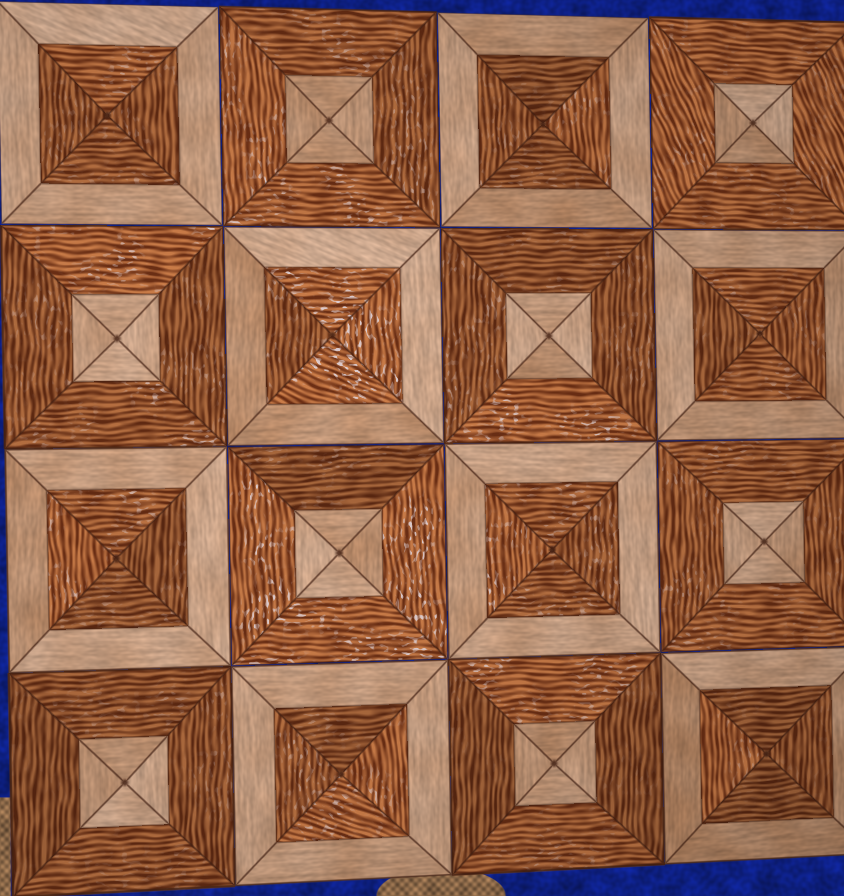
Reproduce this texture procedurally as a WebGL 1 fragment shader.

```glsl
precision highp float;
// Four by four board of inlaid wooden tiles, pale and grooved brown, lying on blue cloth.
uniform vec2 u_resolution;

const vec3 RIDGE = vec3(0.70, 0.43, 0.25);
const vec3 GROOVE = vec3(0.37, 0.16, 0.07);
const vec3 PALE = vec3(0.79, 0.65, 0.55);
const vec3 TAN = vec3(0.67, 0.49, 0.36);
const vec3 SEAM = vec3(0.25, 0.12, 0.07);
const vec3 GLINT = vec3(0.86, 0.81, 0.83);
const vec3 CLOTH = vec3(0.05, 0.12, 0.50);
const vec3 BURLAP = vec3(0.52, 0.39, 0.27);

float hash(vec2 p) {
  return fract(sin(dot(p, vec2(127.1, 311.7))) * 43758.5);
}

vec2 gradient(vec2 cell) {
  float a = 6.2832 * hash(cell);
  return vec2(cos(a), sin(a));
}

// Gradient noise, roughly -0.6 to 0.6
float noise(vec2 p) {
  vec2 i = floor(p), f = fract(p);
  vec2 w = f * f * f * (f * (f * 6.0 - 15.0) + 10.0);
  vec2 e = vec2(1.0, 0.0);
  float low = mix(dot(gradient(i), f), dot(gradient(i + e.xy), f - e.xy), w.x);
  float high = mix(dot(gradient(i + e.yx), f - e.yx), dot(gradient(i + e.xx), f - e.xx), w.x);
  return mix(low, high, w.y);
}

float line(float dist, float halfWidth, float px) {
  return 1.0 - smoothstep(halfWidth - px, halfWidth + px, abs(dist));
}

mat2 rotation(float a) {
  return mat2(cos(a), sin(a), -sin(a), cos(a));
}

// Canvas to board: slight lean and perspective; each tile is one unit wide
vec2 boardCoords(vec2 c) {
  float t = (c.x - 0.0182 * (1.0 - c.y) + 0.0039) / 0.2513;
  float v = (c.y - 0.4987 - 0.0125 * c.x) / (0.2504 - 0.019 * c.x) + 2.0;
  return vec2(t + 0.0125 * t * t, v);
}

// Wood grain: x runs along the fibres, y across them
vec3 paleWood(vec2 g, float seed) {
  float fibre = noise(g * vec2(3.0, 28.0) + seed * 57.0);
  float fleck = noise(g * vec2(14.0, 36.0) + seed * 31.0);
  float cloud = noise(g * 2.5 + seed * 91.0);
  vec3 base = mix(TAN, PALE, clamp(0.15 + 0.75 * seed + 0.4 * cloud, 0.0, 1.0));
  return base * (1.0 + 0.16 * fibre + 0.10 * fleck);
}

vec3 groovedWood(vec2 g, float seed, float gloss) {
  float wobble = noise(g * vec2(3.0, 5.0) + seed * 43.0);
  float depth = noise(g * vec2(4.0, 11.0) + seed * 71.0);
  float fibre = noise(g * vec2(7.0, 32.0) + seed * 19.0);
  float wave = 0.5 + 0.5 * sin(6.2832 * (g.y * 17.0 + 0.8 * wobble + seed));
  float ridge = clamp(0.12 + 0.80 * wave + 0.55 * depth + 0.45 * fibre, 0.0, 1.0);
  vec3 col = mix(GROOVE, RIDGE, ridge) * (0.90 + 0.22 * seed);
  // Broken varnish highlights along the ridges
  float speck = noise(g * vec2(15.0, 30.0) + seed * 83.0);
  float patches = smoothstep(-0.25, 0.35, noise(g * 2.2 + seed * 37.0));
  float shine = smoothstep(0.10, 0.38, speck) * (0.35 + 0.65 * wave) * patches;
  return mix(col, GLINT, clamp(shine * gloss, 0.0, 0.9));
}

// One tile; p spans -1 to 1, four mitred sides around a smaller square
vec3 tile(vec2 p, vec2 id, float gloss, float px) {
  vec2 q = abs(p);
  float paleFrame = mod(id.x + id.y, 2.0);
  float inner = mix(0.39, 0.62, paleFrame) + 0.03 * (hash(id + 5.0) - 0.5);
  float reach = max(q.x, q.y);
  bool upright = q.x > q.y;
  float side = upright ? step(0.0, p.x) : 2.0 + step(0.0, p.y);
  float isInner = step(reach, inner);
  float seed = hash(id * 7.3 + vec2(side, 4.0 * isInner));

  // Fibres follow the outer edge, with an occasional slanted piece
  float slant = 0.10 * (seed - 0.5) + 0.35 * step(0.94, seed);
  vec2 grain = rotation(slant) * (upright ? p.yx : p);
  float isPale = abs(paleFrame - isInner);
  vec3 col = isPale > 0.5
    ? paleWood(grain, seed)
    : groovedWood(grain, seed, gloss * (0.25 + seed));

  // Seams between pieces and a small dark point in the middle
  float mitre = line((q.x - q.y) * 0.7071, 0.008, px);
  float frame = line(reach - inner, 0.007, px);
  float border = line(reach - 1.0, 0.012, px);
  float seam = max(max(mitre * 0.70, frame * 0.55), border * 0.80);
  seam = max(seam, 0.8 * (1.0 - smoothstep(0.01, 0.05, length(p))));
  return mix(col, SEAM, seam);
}

// Blue cloth with burlap showing at the lower edge and lower left
vec3 backdrop(vec2 c, float px) {
  vec3 cloth = CLOTH * (1.0 + 0.35 * noise(c * 45.0) + 0.25 * noise(c * 160.0));
  float weave = sin(c.x * 620.0) * sin(c.y * 620.0);
  float patch = length((c - vec2(0.492, 0.0)) / vec2(0.072, 0.032)) - 1.0;
  float corner = max(c.x - 0.012, c.y - 0.11) / 0.05;
  float cover = 1.0 - smoothstep(-2.0 * px, 2.0 * px, min(patch, corner));
  return mix(cloth, BURLAP * (1.0 + 0.22 * weave + 0.3 * noise(c * 80.0)), cover);
}

void main() {
  vec2 canvas = gl_FragCoord.xy / u_resolution * vec2(0.9414, 1.0);
  float px = 8.2 / u_resolution.y;
  vec2 board = boardCoords(canvas);
  vec2 id = clamp(floor(board), 0.0, 3.0);
  vec2 p = (board - id) * 2.0 - 1.0;
  float reach = max(abs(p.x), abs(p.y));

  // Hand-cut tiles: each centre sits slightly off
  vec2 offset = 0.06 * (vec2(hash(id + 11.0), hash(id + 23.0)) - 0.5);
  vec2 local = p - offset * max(0.0, 1.0 - reach);
  vec2 glow = (canvas - vec2(0.37, 0.52)) / vec2(0.40, 0.42);
  float gloss = 0.15 + 1.05 * exp(-dot(glow, glow));
  vec3 wood = tile(local, id, gloss, px);

  // Lamp light fades toward the right and the corners
  vec2 away = canvas - vec2(0.40, 0.52);
  wood *= 1.05 - 0.28 * dot(away, away) - 0.06 * canvas.x;
  float outside = smoothstep(1.0 - px, 1.0 + px, reach - 0.02 * (hash(id + 2.0) - 0.5));
  gl_FragColor = vec4(mix(wood, backdrop(canvas, px), outside), 1.0);
}
```
